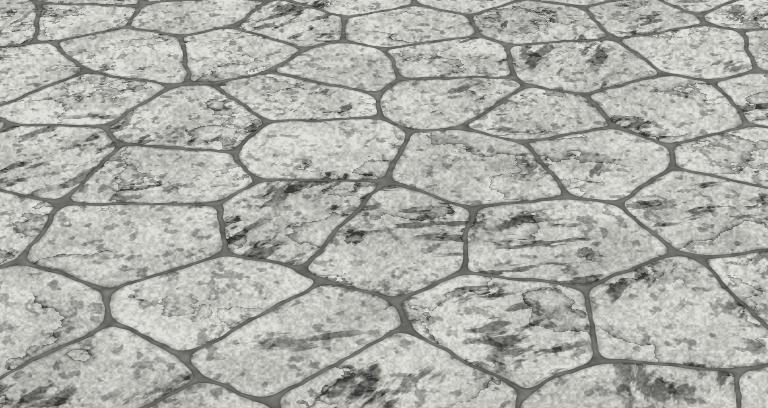
Reproduce this texture procedurally as a Shadertoy shader.

```glsl
// Grey stamped-stone paving in perspective: irregular slabs, dark joints, chipped slate relief.

const vec3 STONE_TINT = vec3(1.0, 1.0, 0.972);
const float HORIZON = 2.3;      // height where the ground plane vanishes
const float CORNER_SHARP = 30.0; // higher gives tighter slab corners

struct Slab {
    vec2 id;      // lattice cell that owns the slab
    vec2 local;   // position relative to the slab centre
    float edge;   // distance to the slab border, rounded at corners
};

float hash(vec2 p) {
    vec3 q = fract(vec3(p.xyx) * 0.1031);
    q += dot(q, q.yzx + 33.33);
    return fract((q.x + q.y) * q.z);
}

vec2 hash2(vec2 p) {
    return vec2(hash(p), hash(p + 71.7));
}

float noise(vec2 p) {
    vec2 i = floor(p), f = fract(p);
    f = f * f * (3.0 - 2.0 * f);
    float low = mix(hash(i), hash(i + vec2(1, 0)), f.x);
    float high = mix(hash(i + vec2(0, 1)), hash(i + vec2(1, 1)), f.x);
    return mix(low, high, f.y);
}

mat2 rotation(float a) {
    return mat2(cos(a), sin(a), -sin(a), cos(a));
}

float fbm(vec2 p, int octaves) {
    float sum = 0.0, total = 0.0, amp = 0.5;
    for (int i = 0; i < octaves; i++) {
        sum += amp * noise(p);
        total += amp;
        amp *= 0.55;
        p = rotation(0.6) * p * 2.03 + 13.7;
    }
    return sum / total;
}

// Jittered centre of a slab in a staggered lattice
vec2 slabCentre(vec2 cell, float jitter) {
    float stagger = 0.5 * mod(cell.y, 2.0);
    return cell + vec2(0.25 + stagger, 0.5) + jitter * (hash2(cell) - 0.5);
}

Slab findSlab(vec2 p, float jitter) {
    Slab s;
    vec2 base = floor(p), centre = vec2(0);
    float nearest = 1e5;
    for (int y = -2; y <= 2; y++)
    for (int x = -2; x <= 2; x++) {
        vec2 cell = base + vec2(x, y);
        vec2 c = slabCentre(cell, jitter);
        float d = dot(p - c, p - c);
        if (d < nearest) { nearest = d; s.id = cell; centre = c; }
    }
    // Smooth minimum of the distances to all bisectors
    float sum = 0.0;
    for (int y = -2; y <= 2; y++)
    for (int x = -2; x <= 2; x++) {
        if (x == 0 && y == 0) continue;
        vec2 c = slabCentre(s.id + vec2(x, y), jitter);
        float d = dot(0.5 * (centre + c) - p, normalize(c - centre));
        sum += exp(-CORNER_SHARP * d);
    }
    s.edge = -log(sum) / CORNER_SHARP;
    s.local = p - centre;
    return s;
}

// Shadow under a ragged, broken ledge: sharp on one side, fading on the other
float ledge(vec2 q, float level) {
    float d = fbm(q * 1.9, 6) - level;
    float reach = 0.008 + 0.05 * noise(q * 3.1 + 40.0);
    float broken = smoothstep(0.38, 0.62, noise(q * 2.0 + 9.0));
    return smoothstep(-0.004, 0.006, d) * exp(-max(d, 0.0) / reach) * broken;
}

// Elongated chipped marks, gathered in patches
float chips(vec2 q) {
    float marks = fbm(q * vec2(3.5, 10.0), 5);
    float patches = smoothstep(0.45, 0.7, noise(q * 1.8 + 23.0));
    return smoothstep(0.56, 0.68, marks) * patches;
}

float slabShade(Slab s, vec2 ground, vec2 screen) {
    vec2 q = rotation(-0.7 + 1.3 * (hash(s.id + 5.0) - 0.5)) * s.local + 19.0 * hash2(s.id + 3.0);
    float grain = 0.5 * (noise(screen * vec2(110, 130)) + noise(screen * vec2(210, 240)));
    float v = 0.785 + 0.05 * (hash(s.id + 8.0) - 0.5);
    v += 0.24 * (fbm(ground * 2.6, 5) - 0.5) + 0.28 * (grain - 0.5);
    v -= 0.36 * ledge(q, 0.5) + 0.31 * chips(q);
    v -= 0.2 * smoothstep(0.59, 0.74, fbm(ground * vec2(15, 12), 3));
    return v;
}

void mainImage(out vec4 fragColor, in vec2 fragCoord) {
    vec2 screen = fragCoord / iResolution.y;
    float x = screen.x - 0.5 * iResolution.x / iResolution.y;
    vec2 ground = vec2(5.1 * x, 19.6) / (HORIZON - screen.y);
    vec2 wobble = vec2(fbm(ground * 4.0, 3), fbm(ground * 4.0 + 31.0, 3)) - 0.5;
    Slab s = findSlab(ground + 0.07 * wobble, 0.72);

    // Joint with a darker line along each slab and grime on the rim
    float halfWidth = mix(0.014, 0.022, screen.y);
    float rim = s.edge - halfWidth;
    float blur = max(fwidth(s.edge), 0.004);
    float joint = 0.45 + 0.2 * (fbm(ground * 14.0, 3) - 0.5) - 0.13 * exp(-abs(rim) / 0.01);
    float stone = slabShade(s, ground, screen);
    stone -= 0.22 * exp(-max(rim, 0.0) / 0.025) * noise(ground * 9.0);
    stone += 0.04 * smoothstep(0.01, 0.03, rim) * smoothstep(0.08, 0.04, rim);

    float v = mix(joint, stone, smoothstep(-0.6, 0.6, rim / blur));
    fragColor = vec4(clamp(v, 0.22, 0.88) * STONE_TINT, 1.0);
}
```
